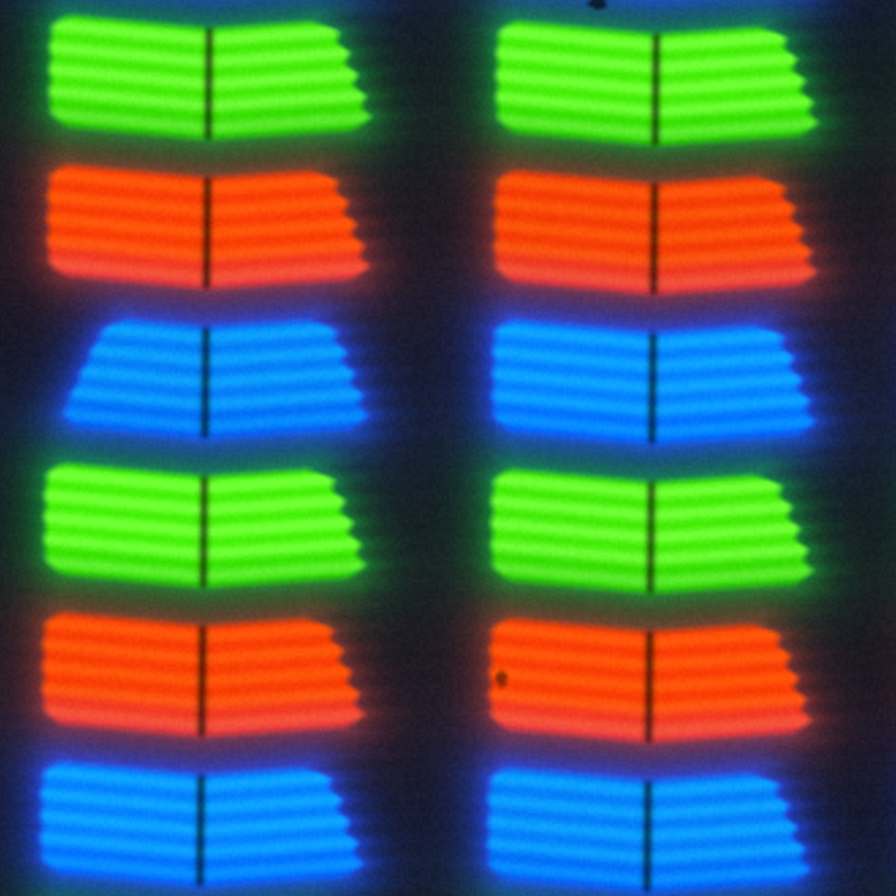
This pattern is drawn by a WebGL 1 fragment shader. Its source:

```glsl
precision highp float;
// Glowing green, red and blue chevron subpixels of a display, seen in soft close-up.

uniform vec2 u_resolution;

#define PITCH vec2(0.499, 0.16667)
#define ORIGIN vec2(0.234, 0.0908)
#define TILT vec2(0.011, -0.013)
#define HALF_HEIGHT 0.0615
#define CORNER 0.026
#define CHEVRON_SLOPE 0.08
#define STRIPE_PERIOD 0.0247
#define EDGE_BLUR 0.0065
#define GLOW_REACH 0.026
#define SEAM_WIDTH 0.0055
#define NARROW_CELL vec2(0.0, 2.0)
#define GRAIN 0.03

float hash(vec2 p) {
  p = fract(p * vec2(0.1031, 0.1137));
  p += dot(p, p.yx + 33.33);
  return fract((p.x + p.y) * p.x * 91.7);
}

float noise(vec2 p) {
  vec2 i = floor(p), f = fract(p);
  f = f * f * (3.0 - 2.0 * f);
  return mix(mix(hash(i), hash(i + vec2(1.0, 0.0)), f.x),
             mix(hash(i + vec2(0.0, 1.0)), hash(i + vec2(1.0, 1.0)), f.x), f.y);
}

float roundBox(vec2 p, vec2 halfSize, float radius) {
  vec2 q = abs(p) - halfSize + radius;
  return length(max(q, 0.0)) + min(max(q.x, q.y), 0.0) - radius;
}

// Picks the entry for a row: 0 green, 1 red, 2 blue.
vec3 byRow(float kind, vec3 green, vec3 red, vec3 blue) {
  return kind < 0.5 ? green : (kind < 1.5 ? red : blue);
}

float stripeWave(float y) {
  return cos(6.28319 * y / STRIPE_PERIOD);
}

// Sheared box: upright left side, slanted and serrated right side.
float subpixelDistance(vec2 p, float narrow) {
  float down = clamp(p.y / (2.0 * HALF_HEIGHT) + 0.5, 0.0, 1.0);
  float wave = stripeWave(p.y);
  float right = mix(0.138, 0.184, down) + 0.004 * wave;
  float left = mix(-0.177, mix(-0.110, -0.164, down), narrow) - 0.0012 * wave;
  vec2 centred = vec2(p.x - 0.5 * (left + right), p.y);
  return roundBox(centred, vec2(0.5 * (right - left), HALF_HEIGHT), CORNER);
}

// Face colour: bright stripes, a dimmer lower edge and a dark centre seam.
vec3 subpixelColor(vec2 p, float kind, float gain) {
  float stripe = 0.5 + 0.5 * stripeWave(p.y);
  float low = smoothstep(0.2, 1.0, p.y / HALF_HEIGHT);
  vec3 base = byRow(kind, vec3(0.27, 0.93, 0.03), vec3(0.98, 0.24, 0.02), vec3(0.02, 0.50, 0.98));
  vec3 lift = byRow(kind, vec3(0.17, 0.08, 0.18), vec3(0.03, 0.10, 0.02), vec3(0.03, 0.14, 0.03));
  vec3 shade = byRow(kind, vec3(-0.10, -0.10, -0.04), vec3(-0.05, -0.02, 0.22), vec3(-0.02, -0.10, 0.0));
  float seam = exp(-p.x * p.x / (SEAM_WIDTH * SEAM_WIDTH));
  return (base + lift * stripe + shade * low) * gain * (1.0 - 0.55 * seam);
}

// Soft dark dust speck.
float speck(vec2 p, vec2 centre, vec2 size) {
  return 1.0 - smoothstep(0.4, 1.3, length((p - centre) / size) + 0.3 * noise(p * 200.0));
}

void main() {
  vec2 uv = gl_FragCoord.xy / u_resolution;
  uv.y = 1.0 - uv.y;
  vec2 grid = uv + TILT * uv.yx - ORIGIN;
  vec2 nearest = floor(grid / PITCH + 0.5);

  vec3 glow = vec3(0.08, 0.085, 0.13) + 0.02 * (noise(uv * 5.0) - 0.5);
  vec3 lit = vec3(0.0);
  float cover = 0.0;

  // Gather light from the surrounding subpixels.
  for (int j = -1; j <= 1; j++) {
    for (int i = -1; i <= 1; i++) {
      vec2 cell = nearest + vec2(float(i), float(j));
      vec2 p = grid - cell * PITCH;
      p.y += CHEVRON_SLOPE * abs(p.x);
      float kind = mod(cell.y + 0.5, 3.0) - 0.5;
      float narrow = 1.0 - step(0.5, distance(cell, NARROW_CELL));
      float gain = 0.98 + 0.04 * hash(cell + 17.0);
      float d = subpixelDistance(p, narrow);
      float mask = 1.0 - smoothstep(-EDGE_BLUR, EDGE_BLUR, d);
      vec3 halo = byRow(kind, vec3(0.0, 0.42, 0.06), vec3(0.42, 0.10, 0.05), vec3(0.04, 0.18, 0.72));
      glow += halo * exp(-max(d, 0.0) / GLOW_REACH);
      lit += mask * subpixelColor(p, kind, gain);
      cover += mask;
    }
  }
  vec3 color = glow * (1.0 - min(cover, 1.0)) + lit;

  // Dust and sensor grain.
  color *= 1.0 - 0.65 * speck(uv, vec2(0.667, 0.003), vec2(0.014, 0.010));
  color *= 1.0 - 0.45 * speck(uv, vec2(0.560, 0.758), vec2(0.009, 0.012));
  color += GRAIN * (noise(uv * 330.0) - 0.5);
  gl_FragColor = vec4(clamp(color, 0.0, 1.0), 1.0);
}
```
